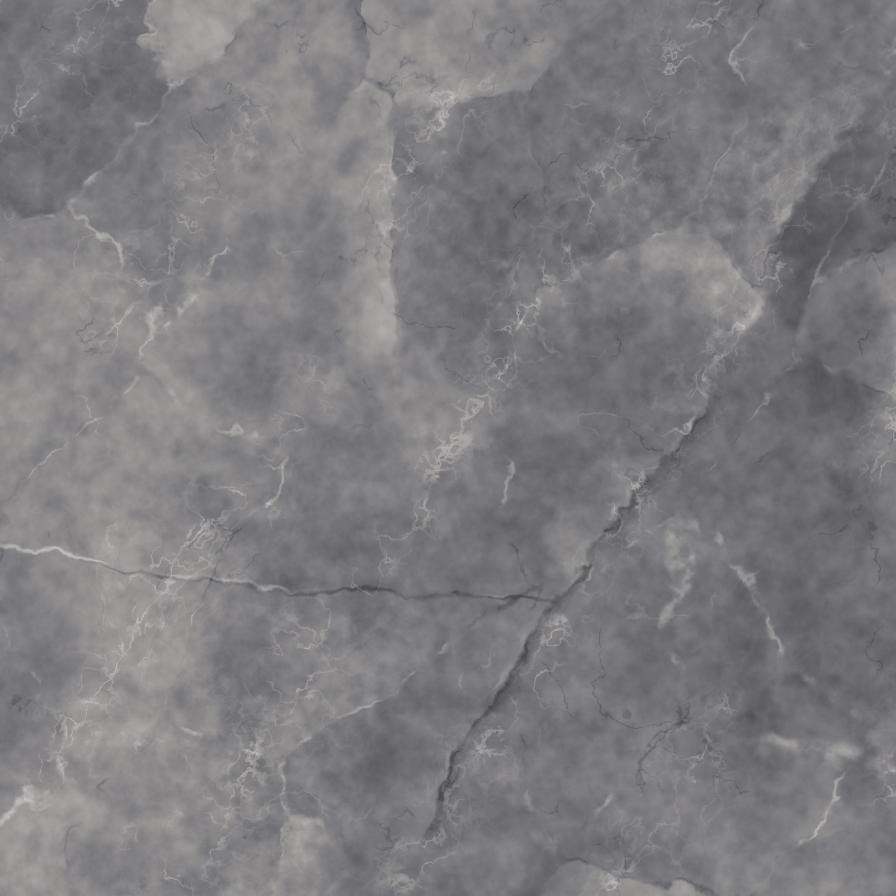
This texture is drawn by a Shadertoy shader. Its source:

```glsl
// Grey marble: cloudy slate plates, lacy pale veins and dark diagonal cracks.
#define BASE_GREY 0.474
#define CLOUD_CONTRAST 0.23
#define MOTTLE_CONTRAST 0.15
#define GRIT_CONTRAST 0.11
#define PLATE_CONTRAST 0.11
#define GLOW_STRENGTH 0.13
#define VEIN_STRENGTH 0.13
#define CRACK_STRENGTH 0.13
#define PLATE_SCALE vec2(5.2, 3.3)
#define ACROSS vec2(0.85, -0.53)
#define ALONG vec2(0.53, 0.85)

float hash(vec2 p) {
    vec3 q = fract(vec3(p.xyx) * 0.1031);
    q += dot(q, q.yzx + 33.33);
    return fract((q.x + q.y) * q.z);
}

float noise(vec2 p) {
    vec2 i = floor(p), f = fract(p);
    f = f * f * (3.0 - 2.0 * f);
    return mix(mix(hash(i), hash(i + vec2(1, 0)), f.x),
               mix(hash(i + vec2(0, 1)), hash(i + vec2(1, 1)), f.x), f.y);
}

float fbm(vec2 p) {
    float sum = 0.0, amp = 0.5;
    for (int i = 0; i < 6; i++, amp *= 0.5) {
        sum += amp * noise(p);
        p = mat2(1.6, 1.2, -1.2, 1.6) * p + 17.3;
    }
    return sum / 0.984;
}

vec2 fbm2(vec2 p) { return vec2(fbm(p + 7.0), fbm(p + 61.0)) - 0.5; }

// Soft line of the given half width around zero distance
float stroke(float dist, float width) { return 1.0 - smoothstep(0.0, width, abs(dist)); }

// Fine thread along the middle level of the noise
float thread(vec2 p, float width) { return stroke(fbm(p) - 0.5, width); }

// Voronoi plates: x = gap to the nearest seam, y = plate tone from -0.5 to 0.5
vec2 plates(vec2 p) {
    float first = 9.0, second = 9.0, tone = 0.0;
    for (int i = 0; i < 25; i++) {
        vec2 id = floor(p) + vec2(i % 5 - 2, i / 5 - 2);
        float dist = length(id + vec2(hash(id + 40.0), hash(id + 93.0)) - p);
        if (dist < first) tone = hash(id + 150.0) - 0.5;
        second = min(second, max(first, dist));
        first = min(first, dist);
    }
    return vec2(second - first, tone);
}

// Neutral slate in the shadows, warmer in the lights
vec3 stoneColor(float grey) {
    vec3 cool = vec3(0.002, -0.002, 0.017), warm = vec3(0.014, 0.001, -0.001);
    return grey + mix(cool, warm, smoothstep(0.47, 0.58, grey));
}

void mainImage(out vec4 fragColor, in vec2 fragCoord) {
    vec2 p = fragCoord / iResolution.y;
    vec2 broad = fbm2(p * 3.5), fine = fbm2(p * 17.0), rough = fbm2(p * 65.0);
    vec2 bent = p + 0.09 * broad + 0.035 * fine + 0.014 * rough;
    vec2 grain = vec2(dot(bent, ACROSS), dot(bent, ALONG));
    float patchy = fbm(p * 4.0 + 23.0), broken = fbm(p * 11.0 + 81.0);
    float speckle = smoothstep(0.38, 0.62, fbm(p * 42.0 + 19.0));

    // Clouds and plates
    float grey = BASE_GREY;
    grey += CLOUD_CONTRAST * (fbm(grain * vec2(4.5, 2.8) + 5.0 + broad) - 0.5);
    vec2 plate = plates((grain + 0.12 * broad.yx) * PLATE_SCALE + 3.0);
    grey += PLATE_CONTRAST * plate.y * smoothstep(0.0, 0.04, plate.x)
          * smoothstep(0.3, 0.58, patchy);

    // Pale glow on one side of the main crack, shade on the other
    float fault = grain.x - 0.365;
    float leftSide = smoothstep(0.006, -0.006, fault);
    float glow = leftSide * exp(5.0 * min(fault, 0.0)) * smoothstep(0.36, 0.6, patchy);
    grey += GLOW_STRENGTH * glow;
    grey -= 0.022 * (1.0 - leftSide) * exp(-5.0 * max(fault, 0.0));

    // Lift the lights, then roughen the surface
    grey += 0.55 * max(grey - 0.485, 0.0) - 0.005;
    grey += MOTTLE_CONTRAST * (fbm(p * 22.0 + 2.0 * fine) - 0.5);
    grey += GRIT_CONTRAST * (1.0 + glow) * (fbm(p * 75.0 + 9.0) - 0.5);

    // Thin crumbling seams
    float seam = stroke(plate.x, 0.03);
    grey += VEIN_STRENGTH * seam * speckle * smoothstep(0.48, 0.62, broken);
    grey -= 0.6 * CRACK_STRENGTH * seam * speckle * smoothstep(0.48, 0.36, broken);

    // Lacy veins gathered in parallel diagonal bands
    float bands = 0.0;
    for (float id = -2.0; id < 5.0; id++) {
        float center = -0.03 + 0.2 * id + 0.05 * (hash(vec2(id, 4.0)) - 0.5);
        float dist = abs(grain.x - center + 0.15 * broad.y);
        float reach = smoothstep(0.4, 0.6, noise(vec2(grain.y * 4.0, id * 7.0)));
        bands = max(bands, exp(-42.0 * dist) * reach);
    }
    float lace = max(thread(grain * vec2(20.0, 10.0), 0.03), thread(p * 34.0 + 44.0, 0.04));
    grey += VEIN_STRENGTH * lace * (bands * (0.4 + 0.7 * speckle) + 0.25 * glow) + 0.02 * bands;

    // Sparse hairlines, pale and dark
    grey += 0.06 * thread(bent * 5.0 + 12.0, 0.008) * speckle * smoothstep(0.44, 0.58, broken);
    grey -= 0.07 * thread(bent * 6.5 + 70.0, 0.009) * speckle * smoothstep(0.54, 0.42, broken);

    // Main diagonal crack with its pale lip, and the level crack joining it
    float lower = smoothstep(0.62, 0.5, p.y) * smoothstep(0.02, 0.12, p.y);
    float level = p.y - 0.382 + 0.09 * p.x + 0.035 * broad.x + 0.03 * fine.y + 0.01 * rough.y;
    float chip = smoothstep(0.46, 0.58, fbm(p * 7.0 + 33.0));
    float lip = stroke(fault + 0.008, 0.006) * mix(0.25, 1.0, speckle);
    grey -= CRACK_STRENGTH * lower * (0.4 + 0.6 * speckle) * stroke(fault, 0.005);
    grey -= 0.4 * CRACK_STRENGTH * lower * stroke(fault - 0.005, 0.011);
    grey += VEIN_STRENGTH * lip * mix(0.8, 0.45, lower) * smoothstep(0.38, 0.54, broken);
    grey -= CRACK_STRENGTH * leftSide * stroke(level, 0.004) * (0.5 + 0.5 * speckle) * (1.0 - chip);
    grey += 1.3 * VEIN_STRENGTH * leftSide * stroke(level - 0.003, 0.004) * chip;

    fragColor = vec4(stoneColor(clamp(grey, 0.3, 0.76)), 1.0);
}
```
